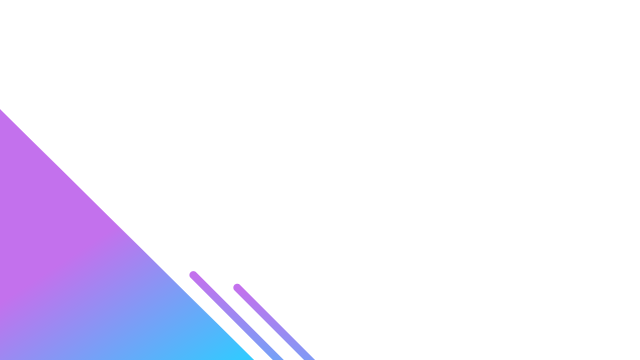
Reproduce this background procedurally as a WebGL 1 fragment shader.

```glsl
precision highp float;
// A white background with a violet-to-cyan triangle in the lower left corner
// and two rounded diagonal stripes beside it. Shapes are distance functions,
// measured in canvas heights, each filled with a linear gradient.

uniform vec2 u_resolution;

// Violet at 0, cyan at 1
vec3 gradientColor(float t) {
    return mix(vec3(0.765, 0.443, 0.929), vec3(0.20, 0.79, 1.0), clamp(t, 0.0, 1.0));
}

// Distance to a segment running down-right at 45 degrees from its start
float diagonalDistance(vec2 p, vec2 start) {
    vec2 offset = p - start;
    vec2 direction = vec2(0.7071, -0.7071);
    return length(offset - direction * clamp(dot(offset, direction), 0.0, 0.6));
}

// Antialiased coverage for a signed distance
float coverage(float dist) {
    return clamp(0.5 - dist * u_resolution.y, 0.0, 1.0);
}

void main() {
    vec2 p = gl_FragCoord.xy / u_resolution.y;
    vec3 color = vec3(1.0);

    // Corner triangle, with flat violet before the slanted gradient begins
    vec2 intercepts = vec2(0.706, 0.697);
    float edge = (p.x / intercepts.x + p.y / intercepts.y - 1.0) / length(1.0 / intercepts);
    float ramp = (dot(vec2(p.x, 1.0 - p.y), vec2(0.55, 0.84)) - 0.706) / 0.502;
    color = mix(color, gradientColor(ramp), coverage(edge));

    // Rounded stripes, shading from violet at the cap toward blue
    for (int i = 0; i < 2; i++) {
        vec2 start = vec2(0.537, 0.236) + float(i) * vec2(0.122, -0.035);
        float stripe = diagonalDistance(p, start) - 0.0108;
        color = mix(color, gradientColor((start.y - p.y) * 2.3), coverage(stripe));
    }

    gl_FragColor = vec4(color, 1.0);
}
```
